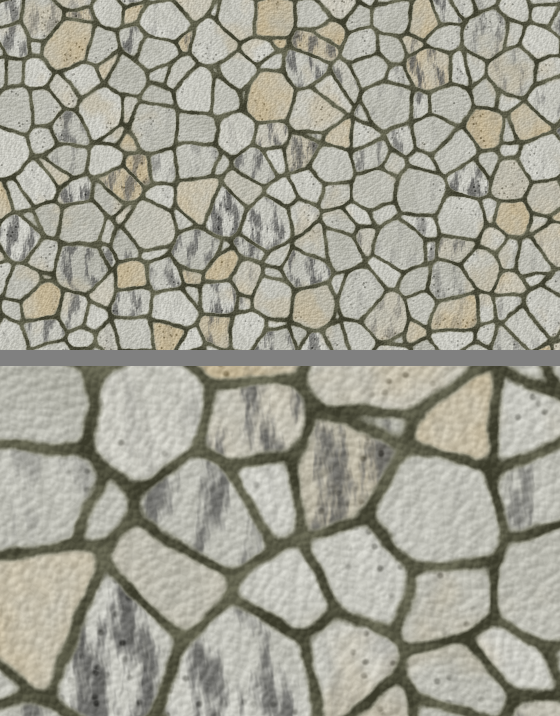
Top, the full canvas; bottom, a detail of the centre.
Write a Shadertoy shader that draws this texture.

```glsl
const float ROWS = 12.0;          // stones per canvas height
const float JITTER = 0.82;        // scatter of stone centres
const float SIZE_SPREAD = 0.75;   // how far large stones crowd out small ones
const float CORNER = 24.0;        // higher gives sharper stone corners
const float JOINT = 0.052;        // half width of the joints, in stones
const float BEVEL = 0.055;        // worn rim around each stone
const float GRAIN = 5.5;          // chisel marks per stone
const vec2 LIGHT = vec2(-0.25, 0.35);

const vec3 JOINT_DARK = vec3(0.23, 0.23, 0.17);
const vec3 JOINT_EARTH = vec3(0.43, 0.43, 0.35);
const vec3 RIM = vec3(0.56, 0.56, 0.49);
const vec3 STONE_GREY = vec3(0.69, 0.69, 0.65);
const vec3 STONE_PALE = vec3(0.80, 0.80, 0.77);
const vec3 STONE_WARM = vec3(0.75, 0.69, 0.56);
const vec3 STAIN = vec3(0.36, 0.36, 0.35);

vec3 hash3(vec2 p) {
    vec3 q = fract(p.xyx * vec3(0.1031, 0.1030, 0.0973));
    q += dot(q, q.yxz + 33.33);
    return fract((q.xxy + q.yzz) * q.zyx);
}

// Layered sines, each layer bent, turned and finer than the last
float waves(vec2 p) {
    float sum = 0.0, amp = 0.5;
    for (int i = 0; i < 5; i++) {
        sum += amp * sin(p.x + 1.4 * sin(p.y));
        p = mat2(1.2, 1.4, -1.4, 1.2) * p + 2.1;
        amp *= 0.6;
    }
    return sum;
}

// Cellular noise: distance to the nearest scattered point
float pits(vec2 p) {
    vec2 cell = floor(p);
    float best = 4.0;
    for (int y = -1; y <= 1; y++)
    for (int x = -1; x <= 1; x++) {
        vec2 c = cell + vec2(x, y);
        vec2 d = c + hash3(c + 57.0).xy - p;
        best = min(best, dot(d, d));
    }
    return sqrt(best);
}

float relief(vec2 p) {
    return pits(p + LIGHT) - pits(p);
}

// Offset to a stone centre in xy, size-weighted squared distance in z
vec3 site(vec2 cell, vec2 p) {
    vec3 h = hash3(cell);
    vec2 d = cell + 0.5 + JITTER * (h.xy - 0.5) - p;
    return vec3(d, dot(d, d) - SIZE_SPREAD * h.z * h.z);
}

// Weighted Voronoi: distance to the joint in x, stone cell in yz
vec3 stones(vec2 p) {
    vec2 home = floor(p), id = home;
    vec3 own = vec3(0.0, 0.0, 100.0);
    for (int y = -2; y <= 2; y++)
    for (int x = -2; x <= 2; x++) {
        vec2 c = home + vec2(x, y);
        vec3 s = site(c, p);
        if (s.z < own.z) { own = s; id = c; }
    }
    float sum = 1e-9;
    for (int y = -2; y <= 2; y++)
    for (int x = -2; x <= 2; x++) {
        vec3 s = site(home + vec2(x, y), p);
        float gap = length(s.xy - own.xy);
        if (gap > 0.001) sum += exp(-CORNER * 0.5 * (s.z - own.z) / gap);
    }
    return vec3(-log(sum) / CORNER, id);
}

void mainImage(out vec4 fragColor, in vec2 fragCoord) {
    vec2 p = fragCoord / iResolution.y * ROWS + 40.0;

    // Stone layout with wavering outlines
    vec2 warp = vec2(waves(p * 2.3), waves(p.yx * 2.3 + 9.0));
    vec3 stone = stones(p + 0.055 * warp);
    vec3 trait = hash3(stone.yz + 113.0);
    float edge = stone.x + 0.012 * waves(p * 11.0);

    // Chisel marks turned differently on every stone
    float angle = 0.6 + 1.2 * (trait.z - 0.5);
    vec2 axis = vec2(cos(angle), sin(angle));
    vec2 along = vec2(dot(p, axis), dot(p, vec2(-axis.y, axis.x)));
    float chisel = relief(along * GRAIN * vec2(0.9, 1.7));
    float fine = relief(p * GRAIN * 2.3);

    // Stone face: tone, warm rust, then dark vertical weathering
    float cloud = waves(p * 1.7 + trait.xy * 20.0);
    vec3 face = mix(STONE_GREY, STONE_PALE, clamp(0.25 + 0.7 * trait.z + 0.3 * cloud, 0.0, 1.0));
    float warm = smoothstep(0.72, 1.0, trait.x) * (0.75 + 0.4 * cloud);
    warm += 0.35 * smoothstep(0.35, 0.9, waves(p * 0.8 + 5.0));
    face = mix(face, STONE_WARM, clamp(warm, 0.0, 0.9));
    float streak = waves(p * vec2(9.0, 2.6) + 3.0) + 0.5 * cloud;
    float stain = smoothstep(0.0, 1.1, streak + 0.9 * trait.y - 0.55);
    stain *= 0.12 + 0.75 * smoothstep(0.62, 1.0, trait.y);
    face = mix(face, STAIN, stain);
    face += 0.10 * chisel + 0.10 * fine;
    face -= 0.22 * smoothstep(0.22, 0.05, pits(p * 4.0)) * smoothstep(0.1, 0.7, cloud);

    // Earth in the joints, lighter where it fills up to the stones
    float earth = 0.45 + 0.5 * waves(p * 3.1) + 0.5 * fine;
    vec3 joint = mix(JOINT_DARK, JOINT_EARTH, clamp(earth, 0.0, 1.0));

    // Rim and smooth joint edge
    float rim = smoothstep(JOINT + BEVEL, JOINT, edge);
    face = mix(face, RIM + 0.08 * fine, 0.65 * rim);
    float mask = smoothstep(JOINT - 0.025, JOINT + 0.025, edge);
    fragColor = vec4(clamp(mix(joint, face, mask), 0.0, 1.0), 1.0);
}
```
